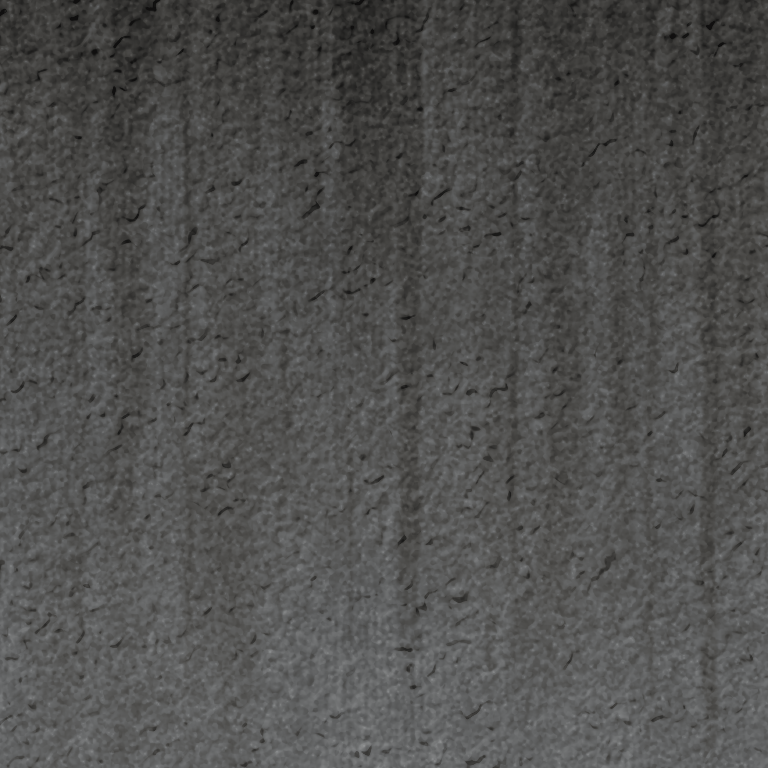
Write a Shadertoy shader that draws this texture.

```glsl
// Weathered grey concrete with damp vertical drips, faint ribs and gritty pits.

#define TONE_BOTTOM 0.402
#define TONE_TOP 0.278
#define DRIP_DARKNESS 0.075
#define STAIN_CONTRAST 0.085
#define RIB_COUNT 98.0
#define RIB_DEPTH 0.013
#define LUMP_SCALE 85.0
#define GRIT_SCALE 215.0
#define RELIEF 0.13
#define GRIT_CONTRAST 0.10
#define PIT_DARKNESS 0.11

const float TAU = 6.2831853;

vec3 hash3(vec2 p) {
    vec3 q = fract(p.xyx * vec3(0.1031, 0.1030, 0.0973));
    q += dot(q, q.yxz + 33.33);
    return fract((q.xxy + q.yzz) * q.zyx);
}

// Cellular noise: x = distance to nearest seed, y = blended cell value.
vec2 cells(vec2 p, float sharpness) {
    vec2 base = floor(p);
    float nearest = 9.0, total = 0.0, weights = 0.0;
    for (int j = -1; j <= 1; j++)
    for (int i = -1; i <= 1; i++) {
        vec2 id = base + vec2(i, j);
        vec3 rnd = hash3(id + 71.0);
        vec2 toSeed = id + rnd.xy - p;
        float d2 = dot(toSeed, toSeed);
        float w = exp2(-sharpness * d2);
        nearest = min(nearest, d2);
        total += w * rnd.z;
        weights += w;
    }
    return vec2(sqrt(nearest), total / weights);
}

// Irregular columns of damp running down from the top edge.
float drips(vec2 uv, float count, float seed) {
    float x = uv.x * count;
    float damp = 0.0;
    for (int i = -1; i <= 1; i++) {
        float column = floor(x) + float(i);
        vec3 rnd = hash3(vec2(column + 13.0, seed));
        vec3 shape = hash3(vec2(column + 57.0, seed + 9.0));
        float wobble = 0.06 * sin(uv.y * 15.0 + rnd.x * 40.0)
                     + 0.03 * sin(uv.y * 41.0 + rnd.z * 60.0);
        float halfWidth = mix(0.08, 0.38, rnd.z) * (0.65 + 0.45 * uv.y);
        float edge = abs(x - column - 0.25 - 0.5 * rnd.x - wobble) - halfWidth;
        float reach = mix(-0.1, 0.8, rnd.y);
        float fade = smoothstep(reach - 0.2, reach + 0.2, uv.y);
        float strength = mix(0.25, 1.0, shape.x);
        damp = max(damp, smoothstep(0.11, -0.11, edge) * fade * strength);
    }
    return damp;
}

// Surface height of the rough lumps.
float lumps(vec2 p) {
    vec2 coarse = cells(p, 7.0);
    return coarse.y - 0.45 * coarse.x;
}

void mainImage(out vec4 fragColor, in vec2 fragCoord) {
    vec2 uv = fragCoord / iResolution.y;

    // Broad tone: pale below, shaded towards the top.
    float tone = mix(TONE_BOTTOM, TONE_TOP, uv.y);
    tone -= 0.03 * smoothstep(0.78, 1.0, uv.y);

    // Cloudy stains, stretched along the flow.
    float cloud = cells(uv * vec2(6.0, 4.0) + 3.0, 4.0).y;
    float streak = cells(uv * vec2(38.0, 6.0) + 20.0, 4.0).y;
    float blotch = cells(uv * vec2(24.0, 17.0) + 40.0, 4.0).y;
    tone += STAIN_CONTRAST * (0.35 * cloud + 0.4 * streak + 0.4 * blotch - 0.575);

    // Wide and narrow drips with ragged borders.
    vec2 ragged = uv + vec2(0.007 * (blotch - 0.5), 0.05 * (streak - 0.5));
    float damp = max(drips(ragged, 9.0, 3.0), 0.8 * drips(ragged, 23.0, 31.0));
    damp *= 0.6 + 0.7 * blotch;
    tone -= DRIP_DARKNESS * damp;

    // Faint vertical ribs, worn away in patches.
    float ribWear = smoothstep(0.3, 0.75, 0.5 * (cloud + streak));
    float ribs = sin(TAU * RIB_COUNT * uv.x + 0.5 * sin(uv.y * 23.0));
    tone += RIB_DEPTH * ribs * ribWear;

    // Lumps lit from the upper left, with shadowed crevices.
    vec2 lumpPos = uv * LUMP_SCALE;
    lumpPos += 0.25 * sin(lumpPos.yx * 1.7 + 2.0 * sin(lumpPos * 0.43));
    float slope = lumps(lumpPos) - lumps(lumpPos + vec2(-0.22, 0.3));
    float roughness = 0.55 + 0.8 * blotch;
    tone += RELIEF * roughness * clamp(slope, -0.4, 0.4);
    float pitArea = smoothstep(0.35, 0.75, cells(uv * 31.0 + 90.0, 5.0).y);
    tone -= PIT_DARKNESS * pitArea * smoothstep(0.2, 0.45, -slope);

    // Fine sand and a few pale mineral specks.
    vec2 sand = cells(uv * GRIT_SCALE + 7.0, 8.0);
    tone += GRIT_CONTRAST * (sand.y - 0.5);
    tone += 0.05 * smoothstep(0.86, 0.97, sand.y) * smoothstep(0.5, 0.1, sand.x);

    // Warm grey where damp, slightly cool where pale.
    vec3 warmTint = vec3(1.015, 1.0, 0.965);
    vec3 coolTint = vec3(0.988, 1.0, 1.006);
    float coolness = smoothstep(0.22, 0.40, tone + 0.06 * (cloud - 0.5) - 0.03 * damp);
    fragColor = vec4(clamp(tone, 0.06, 0.6) * mix(warmTint, coolTint, coolness), 1.0);
}
```
